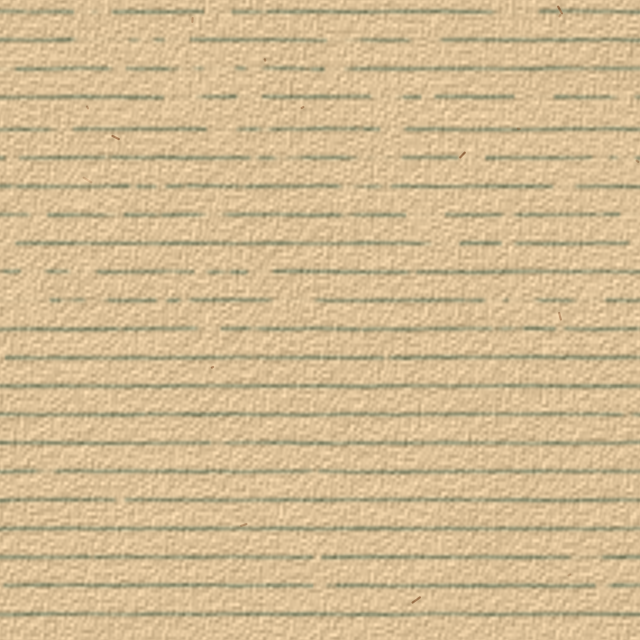
This texture is drawn by a WebGL 2 fragment shader. Its source:

```glsl
#version 300 es
precision highp float;
// Grainy tan paper ruled with worn, broken grey-green horizontal lines.

#define ROWS 22.0          // number of ruled lines
#define PITCH 0.04458      // distance between lines
#define FIRST_LINE 0.0404  // height of the lowest line
#define TOP_SHIFT 0.0055   // extra gap below the top four lines
#define LINE_SIGMA 0.0029  // softness and width of a line
#define WOBBLE 0.0016      // vertical waviness of a line
#define GRAIN_SCALE 190.0  // paper grains across the canvas
#define GRAIN_DEPTH 0.14   // contrast of the grain
#define SPECKS 16          // stray fibres

uniform vec2 u_resolution;
out vec4 outColor;

const vec3 PAPER = vec3(0.866, 0.757, 0.594);
const vec3 INK = vec3(0.575, 0.575, 0.452);
const vec3 FIBRE = vec3(0.56, 0.38, 0.23);

float hash(vec2 p) {
  return fract(sin(dot(p, vec2(127.1, 311.7))) * 43758.5453);
}

float noise(vec2 p) {
  vec2 i = floor(p), f = fract(p);
  f = f * f * (3.0 - 2.0 * f);
  return mix(mix(hash(i), hash(i + vec2(1, 0)), f.x),
             mix(hash(i + vec2(0, 1)), hash(i + vec2(1, 1)), f.x), f.y);
}

// Diagonally lit relief of the paper surface
float paperGrain(vec2 p) {
  vec2 q = p * GRAIN_SCALE;
  vec2 light = vec2(-0.35, 0.5);
  float fine = noise(q + light) - noise(q - light);
  float broad = noise(q * 0.45 + 31.0) - 0.5;
  return fine + 0.25 * broad;
}

// How far the ink has rubbed off: heavier above, along a fold, and in a patch
float wearLevel(vec2 p) {
  float upper = mix(0.13, 0.34, smoothstep(0.38, 0.55, p.y));
  float fold = 0.35 * exp(-pow((p.x - 0.497) / 0.012, 2.0)) * (1.0 - smoothstep(0.3, 0.36, p.y));
  vec2 d = (p - vec2(0.18, 0.775)) / vec2(0.13, 0.04);
  return upper + fold + 0.24 * exp(-dot(d, d));
}

// Ink coverage of the nearest ruled line
float ruledLine(vec2 p) {
  float y = p.y - TOP_SHIFT * step(0.822, p.y);
  float row = clamp(round((y - FIRST_LINE) / PITCH), 0.0, ROWS - 1.0);
  float seed = row * 7.0 + 3.0;
  float wave = noise(vec2(p.x * 16.0, seed)) + 0.5 * noise(vec2(p.x * 60.0, seed + 2.0)) - 0.75;
  float center = FIRST_LINE + row * PITCH + WOBBLE * wave;
  float profile = exp(-0.5 * pow((y - center) / LINE_SIGMA, 2.0));

  float breaks = 0.6 * noise(vec2(p.x * 15.0, seed + 4.0)) + 0.4 * noise(vec2(p.x * 48.0, seed + 5.0));
  float level = wearLevel(vec2(p.x, center));
  float ink = smoothstep(level - 0.08, level + 0.08, breaks);
  float density = 0.78 + 0.3 * noise(vec2(p.x * 30.0, seed + 1.0));
  return profile * mix(0.06, density, ink);
}

float segmentDistance(vec2 p, vec2 halfSpan) {
  float t = clamp(dot(p, halfSpan) / dot(halfSpan, halfSpan), -1.0, 1.0);
  return length(p - halfSpan * t);
}

// Short brown fibres scattered over the sheet
float fibres(vec2 p) {
  float cover = 0.0;
  for (int i = 0; i < SPECKS; i++) {
    float id = float(i);
    vec2 center = vec2(hash(vec2(id, 11.0)), hash(vec2(id, 23.0)));
    float angle = 6.2832 * hash(vec2(id, 37.0));
    float reach = mix(0.001, 0.007, pow(hash(vec2(id, 41.0)), 3.0));
    float d = segmentDistance(p - center, reach * vec2(cos(angle), sin(angle)));
    float strength = mix(0.25, 0.8, hash(vec2(id, 53.0)));
    cover = max(cover, strength * (1.0 - smoothstep(0.0005, 0.0028, d)));
  }
  return cover;
}

void main() {
  vec2 p = gl_FragCoord.xy / u_resolution;
  vec3 color = PAPER + 0.012 * (noise(p * 9.0) - 0.5);
  color = mix(color, INK, clamp(ruledLine(p), 0.0, 1.0));
  color = mix(color, FIBRE, fibres(p));
  color += GRAIN_DEPTH * paperGrain(p) * vec3(1.0, 0.94, 0.88);
  outColor = vec4(clamp(color, 0.0, 1.0), 1.0);
}
```
